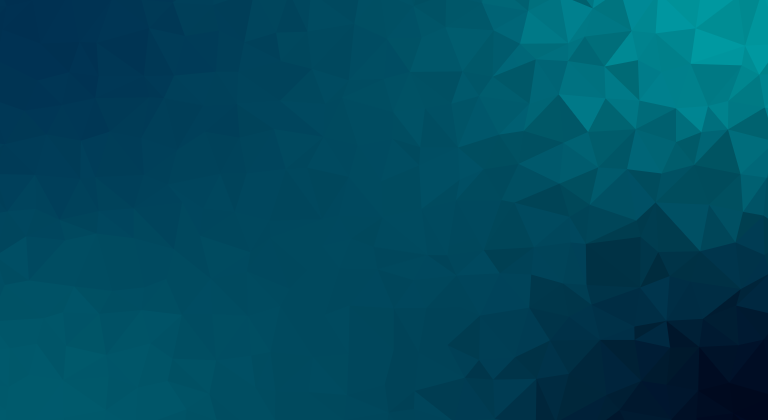
A WebGL 1 fragment shader for this background:

```glsl
precision highp float;
// Low-poly backdrop: a jittered grid is split into flat triangles, and each
// takes its tone from a soft field of four corner glows over deep teal.
// Edges are smoothed by blending the triangles by their coverage of the pixel.

#define ROWS 12.0          // grid cells per canvas height
#define JITTER 0.66        // vertex wander, in cells
#define SCATTER 0.075      // random shift of each facet's tone lookup
#define SHADE_CALM 0.015   // facet brightness spread on the left
#define SHADE_BOLD 0.12    // facet brightness spread on the right
#define TEAL vec3(0.0, 0.288, 0.37)
#define NAVY vec3(0.0, 0.19, 0.32)
#define LAGOON vec3(0.0, 0.355, 0.425)
#define TURQUOISE vec3(0.0, 0.58, 0.605)
#define ABYSS vec3(0.0, 0.03, 0.12)

uniform vec2 u_resolution;

vec2 hash2(vec2 p) {
  vec3 q = fract(p.xyx * vec3(0.1031, 0.1030, 0.0973));
  q += dot(q, q.yzx + 33.33);
  return fract((q.xx + q.yz) * q.zy);
}

float glow(vec2 p, vec2 center, vec2 radius) {
  vec2 q = (p - center) / radius;
  return exp(-dot(q, q));
}

// Smooth colour field; uv runs from 0 to 1 on both axes
vec3 field(vec2 uv) {
  vec3 c = TEAL;
  c = mix(c, NAVY, glow(uv, vec2(0.03, 0.97), vec2(0.29, 0.50)));
  c = mix(c, LAGOON, glow(uv, vec2(0.03, 0.02), vec2(0.27, 0.36)));
  c = mix(c, TURQUOISE, glow(uv, vec2(1.0, 1.0), vec2(0.33, 0.43)));
  return mix(c, ABYSS, glow(uv, vec2(1.0, 0.0), vec2(0.31, 0.41)));
}

vec2 vertex(vec2 id) {
  return id + JITTER * (hash2(id + 17.0) - 0.5);
}

float cross2(vec2 a, vec2 b) {
  return a.x * b.y - a.y * b.x;
}

// Signed distance to the line a-b, positive on its left
float side(vec2 p, vec2 a, vec2 b) {
  return cross2(b - a, p - a) / max(length(b - a), 0.001);
}

// Facet colour weighted by coverage, with the weight in alpha
vec4 facet(vec2 p, vec2 a, vec2 b, vec2 c, vec2 seed, float pixel) {
  float turn = sign(cross2(b - a, c - a));
  float inside = min(turn * side(p, a, b),
                 min(turn * side(p, b, c), turn * side(p, c, a)));
  float cover = clamp(0.5 + inside / pixel, 0.0, 1.0);

  vec2 aspect = vec2(u_resolution.x / u_resolution.y, 1.0);
  vec2 uv = (a + b + c) / (3.0 * ROWS * aspect);
  vec2 tone = hash2(seed + 71.0);
  float spread = mix(SHADE_CALM, SHADE_BOLD, smoothstep(0.45, 0.85, uv.x));
  vec3 color = field(uv + SCATTER * (tone - 0.5));
  color *= 1.0 + spread * (hash2(seed + 139.0).x - 0.5) * 2.0;
  return vec4(color, 1.0) * cover;
}

void main() {
  vec2 p = gl_FragCoord.xy / u_resolution.y * ROWS;
  float pixel = ROWS / u_resolution.y;
  vec2 home = floor(p);
  vec4 sum = vec4(field(gl_FragCoord.xy / u_resolution), 1.0) * 0.001;

  // Visit the nearby cells, each cut along its shorter diagonal
  for (int j = -1; j <= 1; j++) {
    for (int i = -1; i <= 1; i++) {
      vec2 id = home + vec2(float(i), float(j));
      vec2 a = vertex(id);
      vec2 b = vertex(id + vec2(1.0, 0.0));
      vec2 c = vertex(id + vec2(1.0, 1.0));
      vec2 d = vertex(id + vec2(0.0, 1.0));
      bool rising = distance(a, c) < distance(b, d);
      vec2 tip = rising ? c : d;
      vec2 root = rising ? a : b;
      sum += facet(p, a, b, tip, id, pixel);
      sum += facet(p, root, c, d, id + 0.5, pixel);
    }
  }
  gl_FragColor = vec4(sum.rgb / sum.a, 1.0);
}
```
